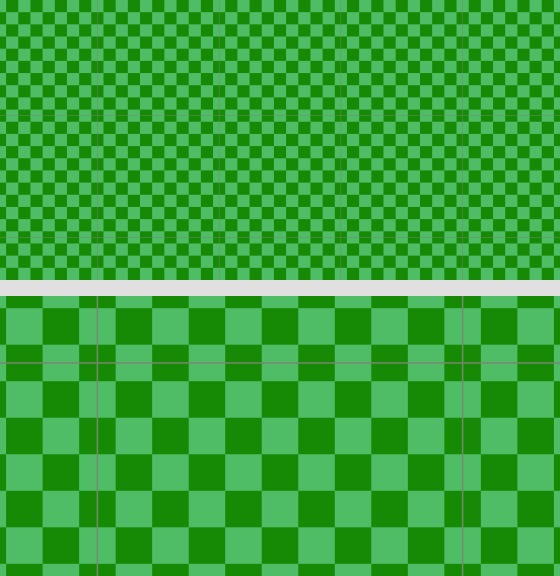
Top, the full canvas; bottom, a detail of the centre.
A Shadertoy shader for this pattern:

```glsl
// Two-tone green checkerboard with thin grey seams every ten squares.

// Square wave (+1, -1, period 2) averaged over a pixel of the given width.
vec2 squareWave(vec2 x, float pixel) {
    vec2 ahead = 1.0 - abs(mod(x + 0.5 * pixel, 2.0) - 1.0);
    vec2 behind = 1.0 - abs(mod(x - 0.5 * pixel, 2.0) - 1.0);
    return (ahead - behind) / pixel;
}

// Share of a pixel covered by a line of the given half width.
vec2 lineCoverage(vec2 dist, float halfWidth, float pixel) {
    vec2 near = max(dist - 0.5 * pixel, -halfWidth);
    vec2 far = min(dist + 0.5 * pixel, vec2(halfWidth));
    return clamp((far - near) / pixel, 0.0, 1.0);
}

void mainImage(out vec4 fragColor, in vec2 fragCoord) {
    // One unit is one square: 23 rows fill the height
    float pixel = 23.0 / iResolution.y;
    vec2 p = fragCoord * pixel;

    // Checker, shifted half a square so the columns are centred
    vec2 wave = squareWave(p - vec2(0.5, 0.0), pixel);
    float dark = 0.5 + 0.5 * wave.x * wave.y;
    vec3 color = mix(vec3(0.31, 0.74, 0.40), vec3(0.09, 0.54, 0.02), dark);

    // Seams through the middle of every tenth row and column
    vec2 seamDist = abs(mod(p - vec2(8.0, 3.5) + 5.0, 10.0) - 5.0);
    vec2 seam = lineCoverage(seamDist, 0.02, pixel);
    color = mix(color, vec3(0.48, 0.52, 0.45), max(seam.x, seam.y));

    fragColor = vec4(color, 1.0);
}
```
